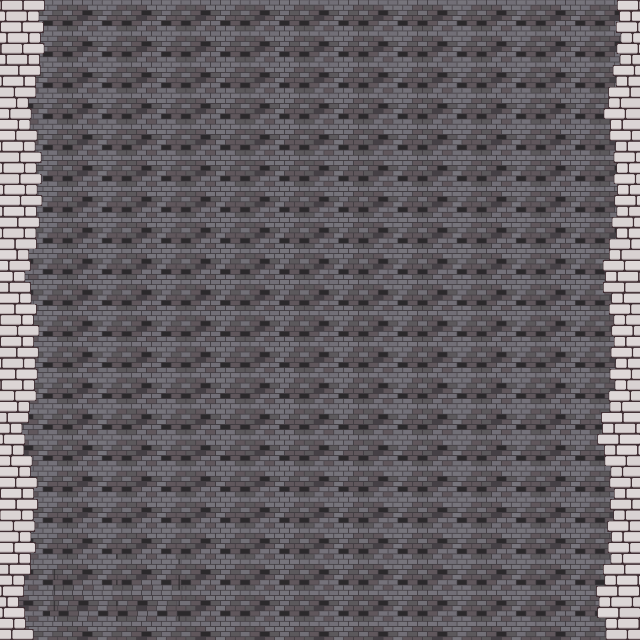
Write a Shadertoy shader that draws this texture.

```glsl
#define TILES vec2(10.82, 20.6)
#define TILE_CELLS 6.0
#define WALL_SHIFT vec2(0.36, 4.62)
#define WALL_JOINT 0.00062
#define PALE_ROWS 59.0
#define PALE_LENGTH 0.034
#define PALE_JOINT 0.0011
#define BAND_WIDTH 0.9
#define NOTCH_DEPTH 0.018
#define NOTCH_PERIOD 0.254
#define MID_SHARE 0.42

const vec3 LIGHT = vec3(0.47, 0.46, 0.49);
const vec3 MID = vec3(0.36, 0.35, 0.36);
const vec3 DIM = vec3(0.27, 0.25, 0.27);
const vec3 DARK = vec3(0.17, 0.16, 0.17);
const vec3 PALE = vec3(0.86, 0.835, 0.835);
const vec3 PALE_SHADE = vec3(0.69, 0.64, 0.65);
const vec3 PALE_MORTAR = vec3(0.25, 0.18, 0.20);

float hash(vec2 p) {
    return fract(sin(dot(p, vec2(127.1, 311.7))) * 4375.85);
}

float roundBox(vec2 p, vec2 halfSize, float radius) {
    vec2 q = abs(p) - halfSize + radius;
    return length(max(q, 0.0)) + min(max(q.x, q.y), 0.0) - radius;
}

float coverage(float dist, float pixel) {
    return smoothstep(0.5, -0.5, dist / pixel);
}

// Shade of one small brick within the repeating block
vec3 wallShade(vec2 cell) {
    vec2 c = mod(cell, TILE_CELLS);
    bool middle = c.x == 2.0;
    bool evenColumn = mod(c.x, 2.0) == 0.0;
    if ((c.y == 0.0 && evenColumn && !middle) || (c.y == 2.0 && middle)) return DARK;
    if (c.y == 1.0 && middle) return DIM;
    float h = hash(c + 3.0);
    vec3 warmMid = MID + vec3(0.015, -0.01, 0.0) * step(0.5, fract(h * 17.0));
    return h < MID_SHARE ? warmMid : LIGHT - 0.03 * fract(h * 9.0);
}

vec3 darkWall(vec2 uv, float pixel) {
    // Worn patch near the lower left, with slipped bricks and broken seams
    vec2 fromPatch = abs(uv - vec2(0.183, 0.082)) - vec2(0.105, 0.052);
    float worn = step(max(fromPatch.x, fromPatch.y), 0.0);

    vec2 density = TILES * TILE_CELLS;
    vec2 p = uv * density - WALL_SHIFT;
    float row = floor(p.y);
    p.x += 0.5 * mod(row, 2.0);
    p.x += worn * 0.4 * step(0.65, hash(vec2(row, 5.0)));
    vec2 cell = floor(p);

    vec2 local = (fract(p) - 0.5) / density;
    float dist = roundBox(local, 0.5 / density - WALL_JOINT, 0.0004);
    vec3 color = mix(DIM * 0.95, wallShade(cell), coverage(dist, pixel));

    float seam = abs(fract((uv.x - 0.085) / 0.0975 + 0.5) - 0.5) * 0.0975;
    float broken = step(0.45, hash(vec2(row, floor(uv.x / 0.0975 + 0.4))));
    return mix(color, DARK, 0.7 * worn * broken * coverage(seam - 0.0012, pixel));
}

// Left border of the dark band, stepped once per pale row
float bandEdge(float row) {
    float y = (row + 0.5) / PALE_ROWS;
    float wave = 0.5 + 0.5 * cos(6.2832 * (y - 0.827) / NOTCH_PERIOD);
    float jitter = 0.004 * (hash(vec2(row, 8.0)) - 0.5);
    return 0.051 + 0.015 * y - NOTCH_DEPTH * wave * wave * wave + jitter;
}

// Pale bricks, laid outward from the band on either side
vec3 paleBricks(float depth, float y, float side, float pixel) {
    float row = floor(y * PALE_ROWS);
    float stagger = 0.45 * mod(row, 2.0);
    float index = floor(depth / PALE_LENGTH + stagger);
    float start = max((index - stagger) * PALE_LENGTH, 0.0);
    float end = (index + 1.0 - stagger) * PALE_LENGTH;
    float rise = (fract(y * PALE_ROWS) - 0.5) / PALE_ROWS;

    vec2 local = vec2(depth - 0.5 * (start + end), rise);
    vec2 halfSize = 0.5 * vec2(end - start, 1.0 / PALE_ROWS) - PALE_JOINT;
    float dist = roundBox(local, halfSize, 0.0025);
    float tint = hash(vec2(row, index + 20.0 * side));
    vec3 color = PALE + 0.03 * (tint - 0.5);
    float underside = coverage(rise + halfSize.y - 0.0016, pixel);
    color = mix(color, PALE_SHADE, 0.75 * underside);
    return mix(PALE_MORTAR, color, coverage(dist, pixel));
}

void mainImage(out vec4 fragColor, in vec2 fragCoord) {
    vec2 uv = fragCoord / iResolution.xy;
    float pixel = 1.0 / min(iResolution.x, iResolution.y);

    float row = floor(uv.y * PALE_ROWS);
    float edge = bandEdge(row);
    float side = step(0.5, uv.x);
    float jag = 0.003 * (2.0 * mod(row, 2.0) - 1.0);
    float depth = mix(edge - uv.x, uv.x - edge - BAND_WIDTH, side) - jag;

    vec3 color = darkWall(uv, pixel);
    vec3 pale = paleBricks(max(depth, 0.0), uv.y, side, pixel);
    color = mix(color, pale, coverage(-depth, pixel));
    fragColor = vec4(color, 1.0);
}
```
